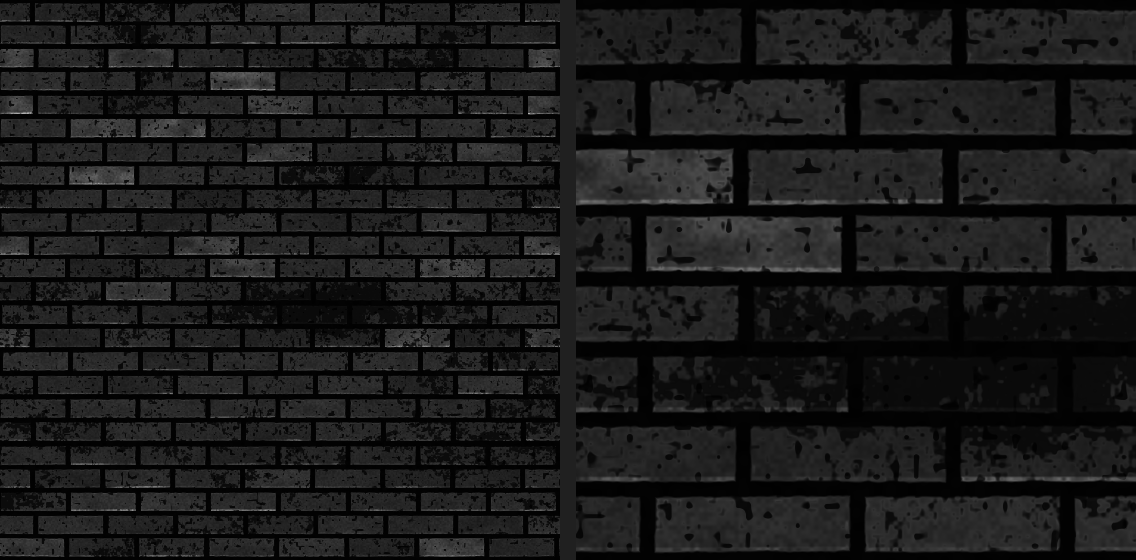
Left: the whole. Right: its middle third, enlarged.
Give the GLSL for this texture, as a three.js fragment shader.

```glsl
#define COLUMNS 8.0
#define ROWS 24.0
#define BRICK_HALF vec2(0.0579, 0.0163)
#define EDGE_SOFT 0.0009
#define EDGE_ROUGH 0.0016
#define MORTAR_TONE 0.008
#define SOOT_TONE 0.03
#define BRICK_TONE 0.158
#define PALE_GAIN 0.17
#define RIM_GAIN 0.30
#define GRAIN 0.50

varying vec2 vUv;

float hash(vec2 p) {
  vec3 q = fract(vec3(p.xyx) * 0.1031);
  q += dot(q, q.yzx + 33.33);
  return fract((q.x + q.y) * q.z);
}

// Value noise that wraps after the given number of cells
float noise(vec2 uv, vec2 cells) {
  vec2 p = uv * cells;
  vec2 i = floor(p);
  vec2 f = fract(p);
  f = f * f * (3.0 - 2.0 * f);
  vec2 a = mod(i, cells);
  vec2 b = mod(i + 1.0, cells);
  return mix(mix(hash(a), hash(vec2(b.x, a.y)), f.x),
             mix(hash(vec2(a.x, b.y)), hash(b), f.x), f.y);
}

float boxDistance(vec2 p, vec2 halfSize) {
  vec2 d = abs(p) - halfSize;
  return length(max(d, 0.0)) + min(max(d.x, d.y), 0.0);
}

void main() {
  vec2 uv = vUv;

  // Running bond with slightly uneven courses
  float row = floor(uv.y * ROWS);
  float slide = mix(-0.05, 0.015, hash(vec2(row, 71.0)));
  float x = uv.x * COLUMNS + 0.5 * mod(row, 2.0) - slide;
  vec2 id = vec2(mod(floor(x), COLUMNS), row);
  float lift = 0.08 * (hash(vec2(row, 39.0)) - 0.5);
  vec2 local = vec2(fract(x) - 0.5, fract(uv.y * ROWS) - 0.5 - lift);
  local /= vec2(COLUMNS, ROWS);
  local.y += local.x * 0.02 * (hash(id + 5.0) - 0.5);

  // Brick outline with chipped edges
  float fine = noise(uv, vec2(380.0));
  float medium = noise(uv, vec2(150.0));
  float blotch = noise(uv, vec2(36.0, 60.0));
  float dist = boxDistance(local, BRICK_HALF);
  dist += EDGE_ROUGH * (0.6 * medium + 0.4 * fine - 0.5);
  float brick = 1.0 - smoothstep(-EDGE_SOFT, EDGE_SOFT, dist);

  // Fired tone, with a few pale bricks, more of them high up
  float tone = BRICK_TONE + 0.05 * (hash(id + 17.0) - 0.5);
  tone += 0.05 * (blotch - 0.5);
  float paleStart = mix(0.88, 0.74, smoothstep(0.45, 0.9, uv.y));
  float pale = smoothstep(paleStart, 1.0, hash(id + 43.0));
  tone += PALE_GAIN * pale * (0.25 + blotch);
  tone *= 1.0 + GRAIN * (0.7 * fine + 0.3 * medium - 0.5);

  // Soot: drifting clouds, a dark belt and sootier single bricks
  float cloud = noise(uv, vec2(5.0, 9.0));
  float belt = (uv.y - 0.46) / 0.07;
  float soot = 0.36 * hash(id + 91.0) + 0.32 * smoothstep(0.5, 0.95, cloud);
  soot += 0.32 * exp(-belt * belt) * (0.5 + cloud);
  soot -= 0.25 * pale;
  float speckle = 0.35 * blotch + 0.35 * medium + 0.3 * fine;
  float sooted = smoothstep(-0.09, 0.09, speckle - 0.86 + 0.62 * soot);
  tone = mix(tone, SOOT_TONE, 0.92 * sooted);

  // Small pits
  float pit = smoothstep(0.80, 0.90, noise(uv + 0.37, vec2(170.0)));
  tone *= 1.0 - 0.8 * pit;

  // Worn rims, strongest along the lower edge
  float fromBottom = local.y + BRICK_HALF.y;
  float lowerRim = 1.0 - smoothstep(0.0007, 0.0024, abs(fromBottom - 0.0011));
  float anyRim = 1.0 - smoothstep(0.0004, 0.0017, abs(dist + 0.0012));
  float wear = pow(hash(id + 63.0), 3.0) * smoothstep(0.15, 0.7, blotch);
  float rim = lowerRim * (0.12 + wear + 0.5 * pale);
  rim += 0.18 * anyRim * smoothstep(0.4, 0.8, medium);
  tone += RIM_GAIN * rim * (0.4 + 0.8 * fine) * (1.0 - 0.8 * sooted);

  // Mortar
  float mortar = MORTAR_TONE * (0.4 + 1.2 * medium);
  gl_FragColor = vec4(vec3(mix(mortar, tone, brick)), 1.0);
}
```
